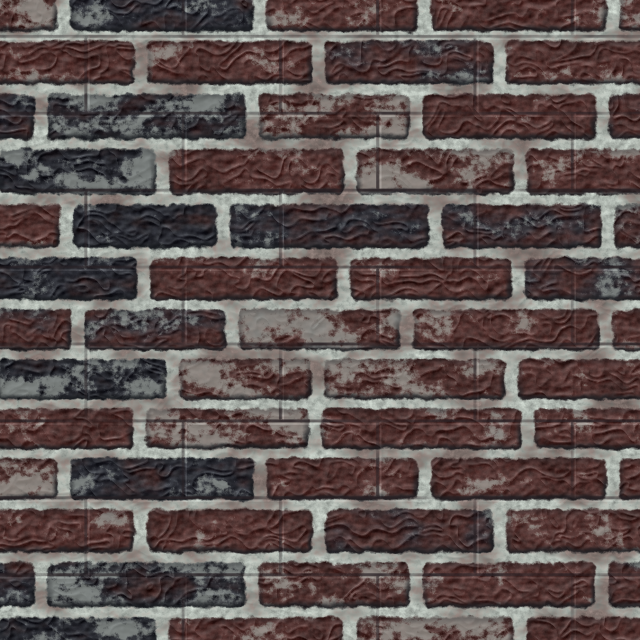
Write a three.js fragment shader that draws this texture.

```glsl
varying vec2 vUv;

// Brick courses
const float COURSE_HEIGHT = 0.0813;
const float COURSE_CYCLE = 9.0;
const float BRICK_LENGTH = 0.281;
const float FIRST_JOINT = 0.094;
const float FIRST_COURSE = 0.0566;
const float JOINT_JITTER = 0.075;
const vec2 HALF_MORTAR = vec2(0.0105, 0.0078);
const float CORNER = 0.009;
const float RAGGEDNESS = 0.009;

// Pressed panel grid
const vec2 PANEL = vec2(0.304, 0.1202);
const vec2 PANEL_START = vec2(0.134, 0.0566);
const float GROOVE = 0.0022;

// Colours
const vec3 RED_BRICK = vec3(0.32, 0.205, 0.195);
const vec3 DARK_BRICK = vec3(0.16, 0.165, 0.19);
const vec3 SHADOW = vec3(0.09, 0.10, 0.115);
const vec3 PALE_MORTAR = vec3(0.71, 0.74, 0.71);
const vec3 WARM_MORTAR = vec3(0.50, 0.445, 0.425);

float hash(vec2 p) {
  return fract(sin(dot(p, vec2(127.1, 311.7))) * 43758.5);
}

float cornerSlope(vec2 cell, vec2 offset) {
  float angle = 6.2832 * hash(cell);
  return dot(vec2(cos(angle), sin(angle)), offset);
}

float gradientNoise(vec2 p) {
  vec2 i = floor(p);
  vec2 f = p - i;
  vec2 u = f * f * f * (f * (f * 6.0 - 15.0) + 10.0);
  vec2 e = vec2(1.0, 0.0);
  float low = mix(cornerSlope(i, f), cornerSlope(i + e, f - e), u.x);
  float high = mix(cornerSlope(i + e.yx, f - e.yx), cornerSlope(i + 1.0, f - 1.0), u.x);
  return mix(low, high, u.y);
}

float fbm(vec2 p) {
  float sum = 0.0;
  float gain = 1.0;
  for (int i = 0; i < 4; i++) {
    sum += gain * gradientNoise(p);
    p = p * 2.03 + 17.3;
    gain *= 0.55;
  }
  return sum;
}

// Wrinkled clay surface
float wrinkles(vec2 p) {
  vec2 warp = vec2(gradientNoise(p * 23.0), gradientNoise(p * 27.0 + 40.0));
  float crease = 1.0 - abs(gradientNoise(p * vec2(25.0, 46.0) + 1.3 * warp));
  return crease * crease * crease + 0.35 * gradientNoise(p * vec2(95.0, 130.0));
}

float jointX(float course, float stagger, float k) {
  float jitter = hash(vec2(k + 3.0, course * 7.0 + 2.0)) - 0.5;
  return FIRST_JOINT + (k + stagger) * BRICK_LENGTH + jitter * JOINT_JITTER;
}

float roundedBox(vec2 p, vec2 halfSize) {
  vec2 d = abs(p) - halfSize + CORNER;
  return length(max(d, 0.0)) + min(max(d.x, d.y), 0.0) - CORNER;
}

void main() {
  vec2 p = vec2(vUv.x, 1.0 - vUv.y);
  float broad = fbm(p * vec2(11.0, 19.0));
  float grain = fbm(p * 85.0 + 9.0);

  // Course with slowly changing height
  float v = (p.y - FIRST_COURSE) / COURSE_HEIGHT;
  v -= 0.085 * (1.0 - cos(6.2832 * v / COURSE_CYCLE));
  float course = mod(floor(v) + 1.0, COURSE_CYCLE);
  float stagger = 0.5 * max(mod(course, 2.0), step(7.5, course));

  // Brick between two jittered joints
  float k = floor((p.x - FIRST_JOINT) / BRICK_LENGTH - stagger);
  k -= 1.0 - step(jointX(course, stagger, k), p.x);
  k += step(jointX(course, stagger, k + 1.0), p.x);
  float left = jointX(course, stagger, k);
  float right = jointX(course, stagger, k + 1.0);
  vec2 local = vec2(p.x - 0.5 * (left + right), (fract(v) - 0.5) * COURSE_HEIGHT);
  vec2 halfSize = 0.5 * vec2(right - left, COURSE_HEIGHT) - HALF_MORTAR;
  float d = roundedBox(local, halfSize);
  d += RAGGEDNESS * (0.45 * fbm(p * 38.0) + 0.2 * grain);
  float brickMask = 1.0 - smoothstep(-0.002, 0.0025, d);

  // Brick tint, relief and pale wear
  vec2 id = vec2(k, course);
  float darkness = smoothstep(0.5, 0.9, hash(id + 11.0) + 0.35 * broad);
  vec3 brick = mix(RED_BRICK, DARK_BRICK, darkness);
  vec2 lightStep = vec2(0.0007, 0.0016);
  float relief = wrinkles(p + lightStep) - wrinkles(p - lightStep);
  brick *= 1.0 + 0.3 * grain + 0.25 * broad;
  brick += vec3(0.24, 0.25, 0.25) * clamp(relief, -0.45, 0.9);
  float worn = 0.38 * step(0.84, hash(id + 29.0));
  float wear = smoothstep(0.22, 0.7, broad + 0.4 * grain + worn);
  brick = mix(brick, PALE_MORTAR * 0.88, 0.65 * wear);
  float rim = smoothstep(-0.011, -0.001, d);
  float shaded = smoothstep(-0.3, 0.8, local.y / halfSize.y + 0.3 * local.x / halfSize.x);
  brick = mix(brick, SHADOW, rim * (0.25 + 0.55 * shaded));

  // Mortar, warmer where it is stained
  float stain = smoothstep(-0.25, 0.55, fbm(p * vec2(9.0, 15.0) + 31.0) + 0.35 * grain);
  vec3 mortar = mix(PALE_MORTAR, WARM_MORTAR, stain);
  mortar *= 0.97 + 0.24 * grain + 0.1 * relief;
  vec3 color = mix(mortar, brick, brickMask);

  // Faint staggered grooves with a lit lip
  vec2 grid = (p - PANEL_START) / PANEL;
  grid.x += 0.5 * mod(floor(grid.y), 2.0);
  vec2 across = (fract(grid + 0.5) - 0.5) * PANEL;
  vec2 cut = 1.0 - smoothstep(vec2(GROOVE * 0.5), vec2(GROOVE * 1.5), abs(across));
  vec2 lip = 1.0 - smoothstep(0.0005, 0.002, abs(across - 2.2 * GROOVE));
  float strength = clamp(0.55 + 0.6 * broad, 0.2, 0.85) * mix(0.65, 1.0, brickMask);
  color += 0.13 * strength * max(lip.x, lip.y);
  color = mix(color, SHADOW + vec3(0.06, 0.02, 0.02), strength * max(cut.x * 0.8, cut.y));

  gl_FragColor = vec4(clamp(color, 0.0, 1.0), 1.0);
}
```
